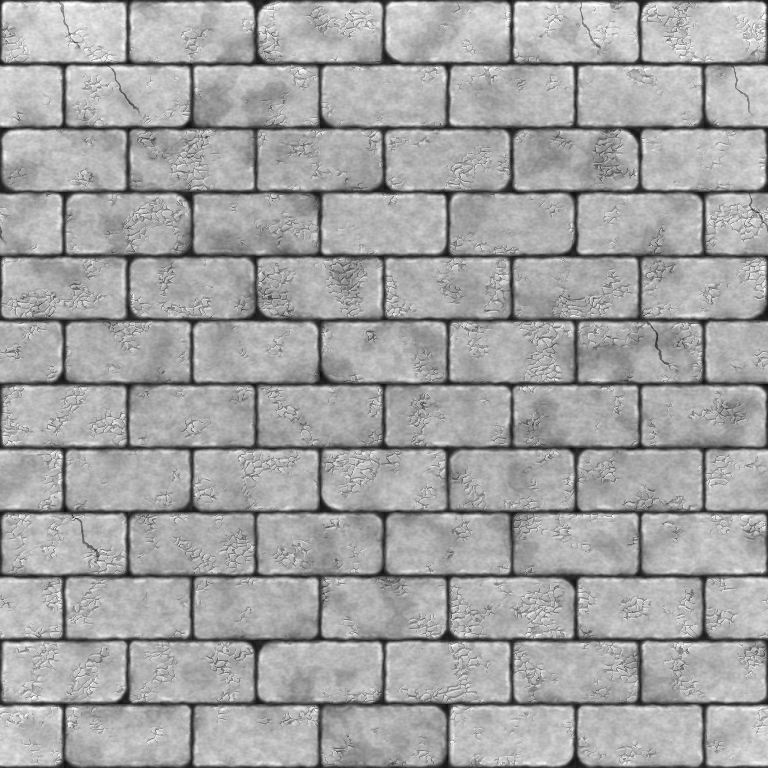
Reproduce this texture procedurally as a Shadertoy shader.

```glsl
// Grey stone brick wall in running bond: rounded boxes with uneven corners,
// dark joints, noise stains, pitted crackle patches and a few hairline cracks.
// Each brick samples its own region of gradient noise, so the wall tiles.

#define COLUMNS 6.0
#define ROWS 12.0
#define JOINT 0.027          // half joint width, in brick heights
#define EDGE_WOBBLE 0.022
#define STONE 0.705
#define MORTAR 0.13
#define STAIN 0.17
#define GRAIN 0.11
#define PIT_DEPTH 0.20
#define CRACK_CHANCE 0.09

// Two random values in 0..1 for an integer cell
vec2 hash2(vec2 cell) {
    uvec2 v = uvec2(ivec2(floor(cell))) * 1664525u + 1013904223u;
    v.x += v.y * 1664525u;
    v.y += v.x * 1664525u;
    v ^= v >> 16u;
    v.x += v.y * 1664525u;
    v.y += v.x * 1664525u;
    v ^= v >> 16u;
    return vec2(v & 65535u) / 65535.0;
}

float cornerSlope(vec2 cell, vec2 offset) {
    float angle = 6.2832 * hash2(cell).x;
    return dot(vec2(cos(angle), sin(angle)), offset);
}

float gradientNoise(vec2 p) {
    vec2 i = floor(p), f = p - i, e = vec2(0, 1);
    vec2 w = f * f * f * (f * (f * 6.0 - 15.0) + 10.0);
    return mix(mix(cornerSlope(i, f), cornerSlope(i + e.yx, f - e.yx), w.x),
               mix(cornerSlope(i + e, f - e), cornerSlope(i + 1.0, f - 1.0), w.x), w.y);
}

float fbm(vec2 p) {
    float sum = 0.0, amplitude = 1.0;
    for (int k = 0; k < 4; k++) {
        sum += amplitude * gradientNoise(p);
        p = mat2(1.6, 1.2, -1.2, 1.6) * p + 7.3;
        amplitude *= 0.5;
    }
    return sum;
}

// Height of crackled stone: 0 in the grooves between cells, 1 on the cells
float crackle(vec2 p) {
    vec2 i = floor(p);
    float near = 9.0, next = 9.0;
    for (int y = -1; y <= 1; y++)
    for (int x = -1; x <= 1; x++) {
        vec2 cell = i + vec2(x, y);
        float d = length(cell + hash2(cell) - p);
        next = min(next, max(near, d));
        near = min(near, d);
    }
    return smoothstep(0.0, 0.3, next - near);
}

float roundBox(vec2 p, vec2 halfSize, float radius) {
    vec2 q = abs(p) - halfSize + radius;
    return length(max(q, 0.0)) + min(max(q.x, q.y), 0.0) - radius;
}

void mainImage(out vec4 fragColor, in vec2 fragCoord) {
    vec2 uv = fragCoord / iResolution.xy;
    float pixel = ROWS / iResolution.y;

    // Running bond: bricks are 2 x 1, every other row shifted by half
    vec2 grid = uv * vec2(COLUMNS, ROWS);
    float row = floor(grid.y);
    grid.x += 0.5 * mod(row + 1.0, 2.0);
    vec2 id = vec2(mod(floor(grid.x), COLUMNS), row);
    vec2 local = (fract(grid) - 0.5) * vec2(2, 1);
    vec2 q = local + id * vec2(17.3, 13.7) + 50.0;
    vec2 wear = hash2(id + 300.0);
    vec2 kind = hash2(id + 700.0);

    // Outline with a few heavily worn corners
    float worn = hash2(id * 2.0 + step(0.0, local) + 100.0).x;
    float radius = mix(0.08, 0.30, pow(worn, 5.0));
    float dist = roundBox(local, vec2(1.0, 0.5) - JOINT, radius);
    dist += EDGE_WOBBLE * fbm(q * 4.0);

    // Stains and grain
    float broad = fbm(mat2(0.8, 0.5, -0.5, 0.9) * q * 1.5);
    float fine = fbm(q * vec2(5.0, 6.5) + 31.0);
    float stain = smoothstep(0.0, 0.5, broad + 0.45 * fine + 0.2 * (wear.x - 0.5));
    float shade = STONE + 0.05 * (wear.y - 0.5) + GRAIN * fine;
    shade -= STAIN * stain * (0.4 + 0.6 * wear.x);
    shade += 0.06 * gradientNoise(q * vec2(16.0, 21.0));

    // Embossed pits, lit from the upper left
    vec2 pitPos = q * 9.0 + 1.1 * vec2(fine, broad);
    float patchMask = smoothstep(0.08, 0.38, fbm(q * 1.7 + 83.0) + 0.3 * (kind.x - 0.4));
    float height = crackle(pitPos), lit = crackle(pitPos + vec2(-0.15, 0.2));
    shade += patchMask * (PIT_DEPTH * (height - 1.0) * (0.5 + fine) + 0.13 * (height - lit));

    // Hairline crack on a few bricks
    float path = local.x - 0.8 * (kind.x - 0.5) + 0.45 * local.y + 0.12 * fbm(q * 3.0);
    float crack = 1.0 - smoothstep(0.008, 0.012 + pixel, abs(path));
    crack *= step(kind.y, CRACK_CHANCE) * smoothstep(-0.35, -0.15, local.y);
    shade -= 0.32 * crack;

    // Chipped pale rim, soft dirt at the edge, brighter wall borders
    float rim = smoothstep(-0.09, -0.05, dist) * (1.0 - smoothstep(-0.045, -0.01, dist));
    shade += 0.10 * rim * smoothstep(-0.2, 0.3, fine + 0.3 * local.y);
    shade -= 0.13 * smoothstep(-0.13, 0.0, dist) * smoothstep(-0.2, 0.4, broad - 0.3 * local.y);
    shade += 0.08 * smoothstep(0.35, 0.7, length(uv - 0.5)) + 0.07 * smoothstep(0.8, 1.0, uv.y);

    // Joint, dirtier and paler where a corner has broken away
    float mortar = MORTAR + 0.14 * smoothstep(0.05, 0.0, dist) + 0.10 * fine;
    float joint = smoothstep(-0.022 - 0.5 * pixel, 0.012 + 0.5 * pixel, dist);
    fragColor = vec4(vec3(clamp(mix(shade, mortar, joint), 0.0, 1.0)), 1.0);
}
```
